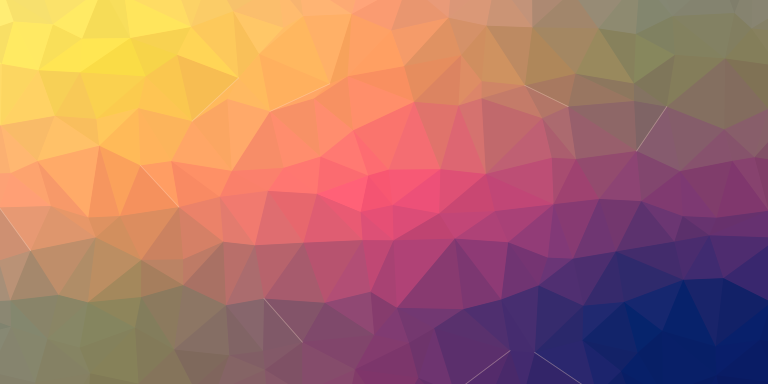
Write a WebGL 2 fragment shader that draws this background.

```glsl
#version 300 es
precision highp float;
// Low-poly mesh of flat triangles over a yellow, pink and navy crossed gradient.

#define CELL 0.117          // mesh spacing, in canvas heights
#define JITTER 0.72         // how far vertices stray from the grid
#define SHADE 0.035         // random brightness step between triangles
#define SEAM_CHANCE 0.05    // share of quads with a pale hairline
#define SEAM_ALPHA 0.3

uniform vec2 u_resolution;
out vec4 fragColor;

float hash(vec2 p) {
  vec3 q = fract(vec3(p.xyx) * 0.1031);
  q += dot(q, q.yzx + 33.33);
  return fract((q.x + q.y) * q.z);
}

// Shared ramp, used once across and once down the canvas.
vec3 ramp(float t) {
  vec3 stops[7] = vec3[7](
    vec3(1.00, 0.91, 0.47), vec3(1.00, 0.88, 0.27), vec3(1.00, 0.63, 0.41),
    vec3(1.00, 0.33, 0.46), vec3(0.53, 0.22, 0.46), vec3(0.02, 0.14, 0.42),
    vec3(0.04, 0.10, 0.39));
  float s = clamp(t, 0.0, 1.0) * 6.0;
  int i = min(int(s), 5);
  return mix(stops[i], stops[i + 1], s - float(i));
}

vec3 gradient(vec2 uv) {
  return 0.5 * (ramp(uv.x) + ramp(1.0 - uv.y));
}

vec2 vertex(vec2 id) {
  vec2 offset = vec2(hash(id + 17.0), hash(id + 59.0)) - 0.5;
  return id + JITTER * offset;
}

// Signed distance to a line, positive on the left of a -> b.
float side(vec2 p, vec2 a, vec2 b) {
  vec2 e = b - a;
  return dot(p - a, vec2(-e.y, e.x)) / length(e);
}

float segmentDistance(vec2 p, vec2 a, vec2 b) {
  vec2 e = b - a;
  float h = clamp(dot(p - a, e) / dot(e, e), 0.0, 1.0);
  return length(p - a - e * h);
}

// Flat triangle colour, premultiplied by its smooth coverage.
vec4 facet(vec2 p, vec2 a, vec2 b, vec2 c, vec2 canvas, float pixel) {
  float d = min(side(p, a, b), min(side(p, b, c), side(p, c, a)));
  float cover = smoothstep(-0.6 * pixel, 0.6 * pixel, d);
  vec2 center = (a + b + c) / 3.0;
  float shade = 1.0 + SHADE * (hash(floor(center * 50.0) + 200.0) - 0.5) * 2.0;
  return vec4(gradient(center / canvas) * shade, 1.0) * cover;
}

void main() {
  float pixel = 1.0 / (u_resolution.y * CELL);
  vec2 p = gl_FragCoord.xy * pixel;
  vec2 canvas = u_resolution * pixel;
  vec2 home = floor(p);
  vec4 sum = vec4(0.0);
  float seam = 0.0;

  // Visit the nearby quads, each split along its shorter diagonal.
  for (int j = -1; j <= 1; j++) {
    for (int i = -1; i <= 1; i++) {
      vec2 id = home + vec2(i, j);
      vec2 a = vertex(id);
      vec2 b = vertex(id + vec2(1.0, 0.0));
      vec2 c = vertex(id + vec2(1.0, 1.0));
      vec2 d = vertex(id + vec2(0.0, 1.0));
      if (distance(a, c) > distance(b, d)) {
        vec2 first = a;
        a = b; b = c; c = d; d = first;
      }
      sum += facet(p, a, b, c, canvas, pixel);
      sum += facet(p, a, c, d, canvas, pixel);

      // Rare pale hairline on the diagonal.
      float line = 1.0 - smoothstep(0.0, pixel, segmentDistance(p, a, c));
      seam = max(seam, line * step(hash(id + 91.0), SEAM_CHANCE));
    }
  }

  vec3 color = sum.rgb / max(sum.a, 0.001);
  color = mix(color, vec3(1.0, 0.88, 0.8), seam * SEAM_ALPHA);
  fragColor = vec4(color, 1.0);
}
```
